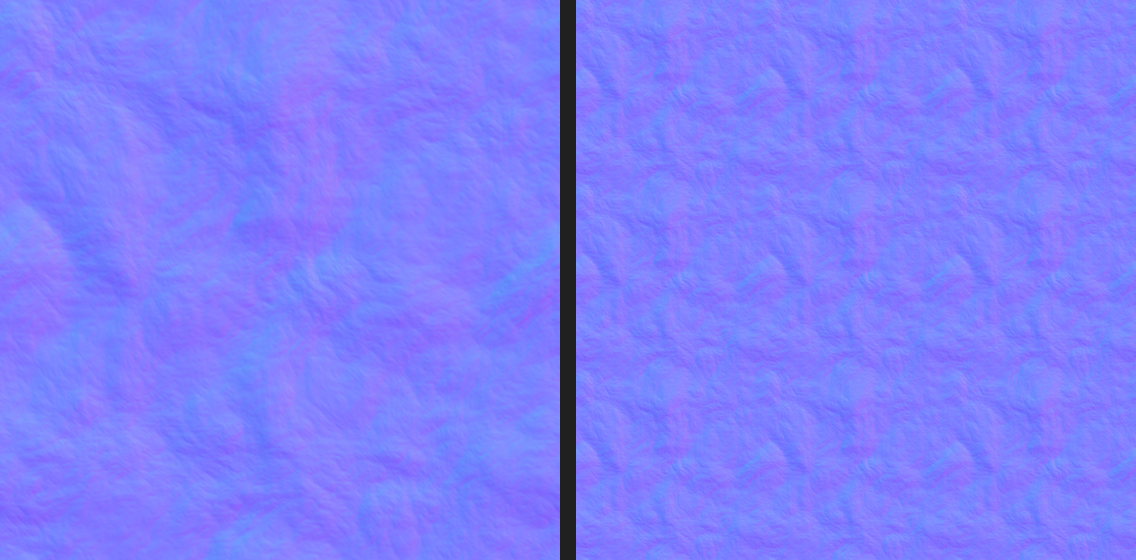
Left: one tile. Right: repeated 3 by 3.
Write a three.js fragment shader that draws this texture map.

```glsl
// Tangent-space normal map of softly weathered rock: rounded mounds with fine lumps and creases.
varying vec2 vUv;

const float TAU = 6.28319;
const int OCTAVES = 6;
const float BASE_CELLS = 3.0;      // mounds across the tile in the first octave
const float BASE_HEIGHT = 0.0215;  // height of the largest mounds
const float GAIN = 0.45;           // height kept from octave to octave
const float CREASE_SOFTNESS = 0.08; // rounding of the valleys between mounds
const float WARP_CELLS = 4.0;
const float WARP_AMOUNT = 0.045;
const float FOLD_CELLS = 3.0;      // broad diagonal folds
const float FOLD_HEIGHT = 0.007;
const float RIDGE_HEIGHT = 0.005;  // faint upright ridge
const float RIDGE_WIDTH = 0.06;
const vec2 STREAK_CELLS = vec2(24.0, 5.0);
const float STREAK_HEIGHT = 0.0012;
const float STREAK_SPREAD = 0.16;
const float SLOPE_STEP = 0.0016;   // sampling distance of the slope

vec2 latticeGradient(vec2 cell, vec2 period, float seed) {
  cell = mod(cell, period);
  float h = fract(sin(dot(cell, vec2(127.1, 311.7)) + seed * 74.7) * 43758.5);
  return vec2(cos(TAU * h), sin(TAU * h));
}

// Gradient noise that wraps after a whole number of cells
float gradientNoise(vec2 p, vec2 period, float seed) {
  vec2 i = floor(p);
  vec2 f = p - i;
  vec2 u = f * f * f * (f * (f * 6.0 - 15.0) + 10.0);
  vec2 e = vec2(1.0, 0.0);
  float a = dot(latticeGradient(i, period, seed), f);
  float b = dot(latticeGradient(i + e.xy, period, seed), f - e.xy);
  float c = dot(latticeGradient(i + e.yx, period, seed), f - e.yx);
  float d = dot(latticeGradient(i + e.xx, period, seed), f - e.xx);
  return mix(mix(a, b, u.x), mix(c, d, u.x), u.y);
}

// Rounded mounds meeting in creases
float billow(float n) {
  return sqrt(n * n + CREASE_SOFTNESS * CREASE_SOFTNESS);
}

float surfaceHeight(vec2 uv) {
  // Bend the layout so that no lattice direction shows
  vec2 warpCells = vec2(WARP_CELLS);
  vec2 p = uv + WARP_AMOUNT * vec2(
    gradientNoise(uv * WARP_CELLS, warpCells, 11.0),
    gradientNoise(uv * WARP_CELLS + 0.37, warpCells, 12.0));

  // Mounds on mounds, equally wide in every direction
  float height = 0.0;
  float cells = BASE_CELLS;
  float amplitude = BASE_HEIGHT;
  for (int i = 0; i < OCTAVES; i++) {
    float octave = float(i);
    vec2 q = p * cells + octave * vec2(0.37, 0.61);
    height += amplitude * billow(gradientNoise(q, vec2(cells), octave + 1.0));
    cells *= 2.0;
    amplitude *= GAIN;
  }

  // A shear by one whole tile stretches the folds diagonally and still wraps
  vec2 sheared = vec2(p.x - p.y, p.y) * FOLD_CELLS;
  height += FOLD_HEIGHT * billow(gradientNoise(sheared, vec2(FOLD_CELLS), 31.0));

  // Upright ridge, strongest at the top and bottom, with fine streaks around it
  float across = p.x - 0.5;
  float ridge = exp(-pow(abs(across) / RIDGE_WIDTH, 2.0));
  height += RIDGE_HEIGHT * ridge * (0.5 + 0.5 * cos(TAU * uv.y));
  float streakMask = exp(-pow(abs(across) / STREAK_SPREAD, 2.0));
  height += STREAK_HEIGHT * streakMask
    * gradientNoise(p * STREAK_CELLS, STREAK_CELLS, 21.0);
  return height;
}

void main() {
  // Central differences give the slope, the slope gives the normal
  vec2 e = vec2(SLOPE_STEP, 0.0);
  vec2 slope = vec2(
    surfaceHeight(vUv + e.xy) - surfaceHeight(vUv - e.xy),
    surfaceHeight(vUv + e.yx) - surfaceHeight(vUv - e.yx)) / (2.0 * SLOPE_STEP);
  vec3 normal = normalize(vec3(-slope, 1.0));
  gl_FragColor = vec4(normal * 0.5 + 0.5, 1.0);
}
```
